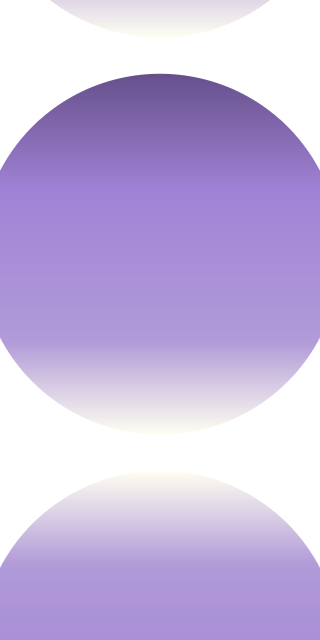
This background is drawn by a WebGL 1 fragment shader. Its source:

```glsl
precision highp float;

uniform vec2 u_resolution;

const vec3 PAPER = vec3(1.0);
const vec3 DUSK = vec3(0.400, 0.315, 0.545);
const vec3 VIOLET = vec3(0.631, 0.514, 0.843);
const vec3 LILAC = vec3(0.695, 0.608, 0.847);
const vec3 CREAM = vec3(0.998, 0.998, 0.945);

// Lengths are in canvas widths.
const vec2 DISC_CENTER = vec2(0.5, 1.2057);
const float DISC_RADIUS = 0.5638;
const float DISC_SPACING = 1.2409;

float ramp(float from, float to, float t) {
  return clamp((t - from) / (to - from), 0.0, 1.0);
}

// Four colour stops, from the dark cap (0) to the pale cap (1).
vec3 discColor(float t) {
  vec3 color = mix(DUSK, VIOLET, ramp(0.0, 0.332, t));
  color = mix(color, LILAC, ramp(0.332, 0.742, t));
  return mix(color, CREAM, ramp(0.742, 1.0, t));
}

float discMask(vec2 p, float radius, float pixel) {
  return clamp(0.5 - (length(p) - radius) / pixel, 0.0, 1.0);
}

void main() {
  float pixel = 1.0 / u_resolution.x;
  vec2 p = gl_FragCoord.xy * pixel - DISC_CENTER;

  // Repeat the disc vertically.
  float row = floor(p.y / DISC_SPACING + 0.5);
  p.y -= row * DISC_SPACING;

  // Discs below the main one are mirrored.
  float facing = row < 0.0 ? -1.0 : 1.0;
  float t = 0.5 - 0.5 * facing * p.y / DISC_RADIUS;

  vec3 color = mix(PAPER, discColor(t), discMask(p, DISC_RADIUS, pixel));
  gl_FragColor = vec4(color, 1.0);
}
```
